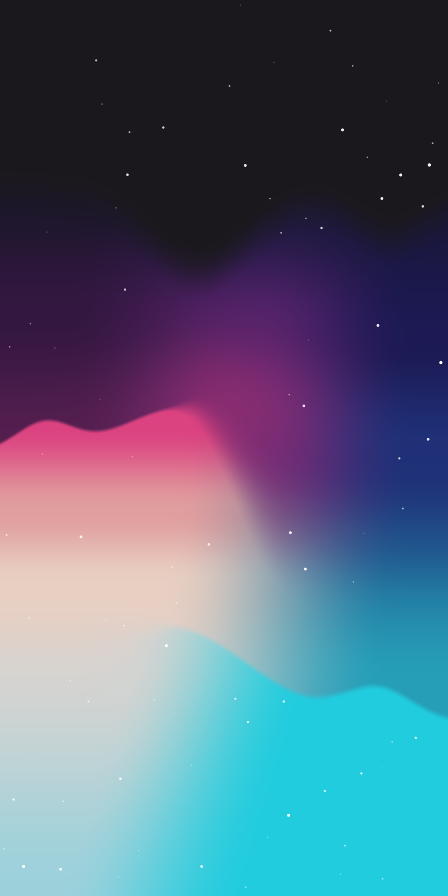
Reproduce this background procedurally as a WebGL 2 fragment shader.

```glsl
#version 300 es
precision highp float;

uniform vec2 u_resolution;
out vec4 fragColor;

#define NIGHT vec3(0.105, 0.095, 0.112)
#define CYAN vec3(0.13, 0.80, 0.87)
#define GLOW_COLOR vec3(0.62, 0.18, 0.44)
#define GLOW_CENTER vec2(0.50, 0.455)
#define GLOW_STRENGTH 0.62
#define STAR_CELLS 12.0
#define STAR_DENSITY 0.30
#define STAR_RADIUS 0.0036

float hash(vec2 p) {
    return fract(sin(dot(p, vec2(127.1, 311.7))) * 43758.5453);
}

float bump(float x, float center, float width) {
    float d = (x - center) / width;
    return exp(-d * d);
}

// Three colours blended at increasing depths
vec3 ramp(vec3 a, vec3 b, vec3 c, vec3 stops, float depth) {
    vec3 color = mix(a, b, smoothstep(stops.x, stops.y, depth));
    return mix(color, c, smoothstep(stops.y, stops.z, depth));
}

// Wave crests, measured downwards from the top edge
float skyCrest(float x) {
    return 0.205 + 0.02 * x + 0.08 * bump(x, 0.44, 0.15) + 0.035 * bump(x, 0.87, 0.10);
}

float pinkCrest(float x) {
    return 0.505 - 0.032 * bump(x, 0.10, 0.09) - 0.05 * bump(x, 0.41, 0.19)
         + 0.09 * smoothstep(0.42, 0.64, x);
}

float cyanCrest(float x) {
    return 0.70 + 0.08 * smoothstep(0.38, 0.72, x) - 0.016 * bump(x, 0.85, 0.09)
         + 0.025 * smoothstep(0.80, 1.05, x) + 0.04 * (1.0 - smoothstep(0.15, 0.38, x));
}

// Violet and navy haze with a magenta glow
vec3 hazeLayer(float x, float depth) {
    vec3 left = ramp(vec3(0.11, 0.09, 0.17), vec3(0.20, 0.09, 0.25),
                     vec3(0.33, 0.12, 0.31), vec3(0.22, 0.35, 0.49), depth);
    vec3 middle = ramp(vec3(0.13, 0.10, 0.26), vec3(0.30, 0.13, 0.41),
                       vec3(0.41, 0.17, 0.46), vec3(0.24, 0.36, 0.47), depth);
    vec3 right = ramp(vec3(0.10, 0.09, 0.24), vec3(0.11, 0.10, 0.33),
                      vec3(0.12, 0.19, 0.47), vec3(0.24, 0.38, 0.50), depth);
    vec3 color = mix(left, middle, smoothstep(0.15, 0.60, x));
    color = mix(color, right, smoothstep(0.60, 0.92, x));
    vec2 d = (vec2(x, depth) - GLOW_CENTER) / vec2(0.17, 0.085);
    return mix(color, GLOW_COLOR, GLOW_STRENGTH * exp(-dot(d, d)));
}

// Pink to peach on the left, blue to teal on the right
vec3 pinkLayer(float x, float depth) {
    vec3 left = ramp(vec3(0.86, 0.26, 0.50), vec3(0.88, 0.62, 0.62),
                     vec3(0.91, 0.81, 0.76), vec3(0.475, 0.57, 0.65), depth);
    left = mix(left, vec3(0.83, 0.83, 0.83), smoothstep(0.65, 0.82, depth));
    vec3 right = ramp(vec3(0.12, 0.20, 0.48), vec3(0.13, 0.42, 0.60),
                      vec3(0.15, 0.62, 0.72), vec3(0.47, 0.60, 0.76), depth);
    return mix(left, right, smoothstep(0.38, 0.90, x + 0.25 * (depth - 0.6)));
}

// Pale mist turning to cyan along a slanted front
vec3 cyanLayer(float x, float depth) {
    vec3 mist = mix(vec3(0.83, 0.83, 0.82), vec3(0.61, 0.82, 0.86),
                    smoothstep(0.74, 1.0, depth));
    return mix(mist, CYAN, smoothstep(0.28, 0.70, x + 0.6 * (depth - 0.75)));
}

// One hashed star per chosen cell, most of them faint
float stars(vec2 p, float pixel) {
    vec2 cell = floor(p * STAR_CELLS);
    float chosen = step(hash(cell), STAR_DENSITY);
    vec2 jitter = vec2(hash(cell + 17.3), hash(cell + 41.9));
    vec2 center = (cell + 0.1 + 0.8 * jitter) / STAR_CELLS;
    float size = hash(cell + 73.1);
    float radius = STAR_RADIUS * mix(0.35, 1.0, size * size);
    float disc = 1.0 - smoothstep(radius - 0.5 * pixel, radius + 0.5 * pixel, length(p - center));
    return chosen * disc * mix(0.2, 1.0, size);
}

void main() {
    vec2 uv = gl_FragCoord.xy / u_resolution;
    float x = uv.x;
    float depth = 1.0 - uv.y;

    // Night sky fading into haze
    float below = depth - skyCrest(x);
    vec3 color = mix(NIGHT, hazeLayer(x, depth), smoothstep(-0.025, 0.045, below));

    // The pink crest is crisp on the left and dissolves to the right
    float blur = mix(0.003, 0.085, smoothstep(0.36, 0.64, x));
    below = depth - pinkCrest(x);
    color = mix(color, pinkLayer(x, depth), smoothstep(-blur, blur, below));

    // The cyan crest is crisp on the right and dissolves to the left
    blur = mix(0.07, 0.005, smoothstep(0.16, 0.42, x));
    below = depth - cyanCrest(x);
    color = mix(color, cyanLayer(x, depth), smoothstep(-blur, blur, below));

    float starlight = stars(gl_FragCoord.xy / u_resolution.x, 1.0 / u_resolution.x);
    color = mix(color, vec3(1.0), starlight);
    fragColor = vec4(color, 1.0);
}
```
